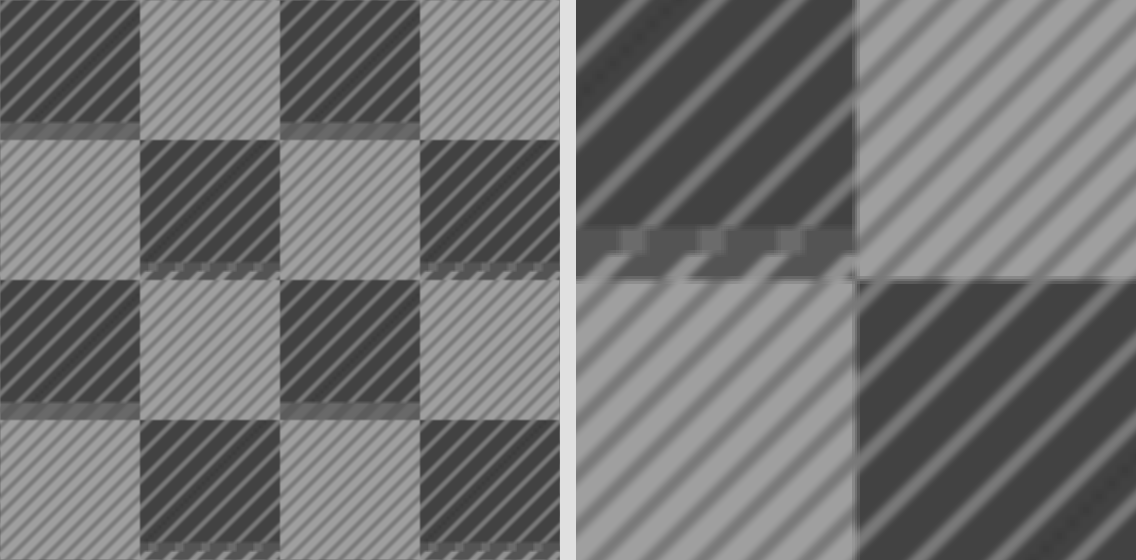
Left, the full canvas; right, a detail of the centre.
This pattern is drawn by a three.js fragment shader. Its source:

```glsl
// Grey checkerboard with diagonal hatching and banded lower edges on the dark squares.
#define REPEATS 2.0       // tiles across and down, each of 2 x 2 squares
#define SQUARE 32.0       // grid units along one square
#define BAND 4.0          // height of the lower band, in units
#define LIGHT_PERIOD 4.0  // spacing of the hatching on light squares
#define DARK_PERIOD 6.0   // spacing of the hatching on dark squares
#define BLUR 0.75         // width of the smoothing box, in units
#define LIGHT 0.625
#define HATCH 0.475
#define DARK 0.26
#define BAND_LIGHT 0.41
#define BAND_DARK 0.33

varying vec2 vUv;

// Soft diagonal lines; s is x + y, so period and width are measured along an axis.
float hatch(float s, float period, float phase, float halfWidth) {
  float d = abs(mod(s - phase + 0.5 * period, period) - 0.5 * period);
  return 1.0 - smoothstep(halfWidth - 0.3, halfWidth + 0.3, d);
}

float darkHatch(float s, float halfWidth) {
  return hatch(s, DARK_PERIOD, 2.1, halfWidth);
}

// Band of the even rows: faint diagonal stripes.
float plainBand(float s) {
  return mix(BAND_LIGHT, 0.36, darkHatch(s, 1.4));
}

// Band of the odd rows: a line of blocks above short bright strokes.
float blockBand(vec2 q, float s) {
  if (q.y >= SQUARE - 0.5 * BAND) {
    return mix(BAND_DARK, 0.57, darkHatch(s, 0.95));
  }
  vec2 block = floor(0.5 * q);
  float isBlock = 1.0 - step(0.5, mod(block.x + block.y, 3.0));
  return mix(BAND_DARK, 0.42, isBlock);
}

// Dark square: wide hatching, a faint chain of dots and the lower band.
float darkSquare(vec2 q, float oddRow) {
  float s = q.x + q.y;
  if (q.y >= SQUARE - BAND) {
    return oddRow > 0.5 ? blockBand(q, s) : plainBand(s);
  }
  vec2 unit = floor(q);
  float dots = 1.0 - step(0.5, abs(unit.x + unit.y - mix(34.0, 28.0, oddRow)));
  return mix(DARK - 0.025 * dots, HATCH, darkHatch(s, 0.75));
}

// Grey level at p, in grid units with y running downward.
float pattern(vec2 p) {
  vec2 cell = floor(p / SQUARE);
  vec2 q = p - cell * SQUARE;
  if (mod(cell.x + cell.y, 2.0) > 0.5) {
    return mix(LIGHT, HATCH, hatch(q.x + q.y, LIGHT_PERIOD, 1.6, 0.72));
  }
  return darkSquare(q, mod(cell.y, 2.0));
}

void main() {
  vec2 p = vec2(vUv.x, 1.0 - vUv.y) * REPEATS * 2.0 * SQUARE;

  // Box filter to smooth all edges.
  float grey = 0.0;
  for (int i = 0; i < 4; i++) {
    for (int j = 0; j < 4; j++) {
      vec2 offset = (vec2(float(i), float(j)) + 0.5) / 4.0 - 0.5;
      grey += pattern(p + BLUR * offset);
    }
  }
  gl_FragColor = vec4(vec3(grey / 16.0), 1.0);
}
```
